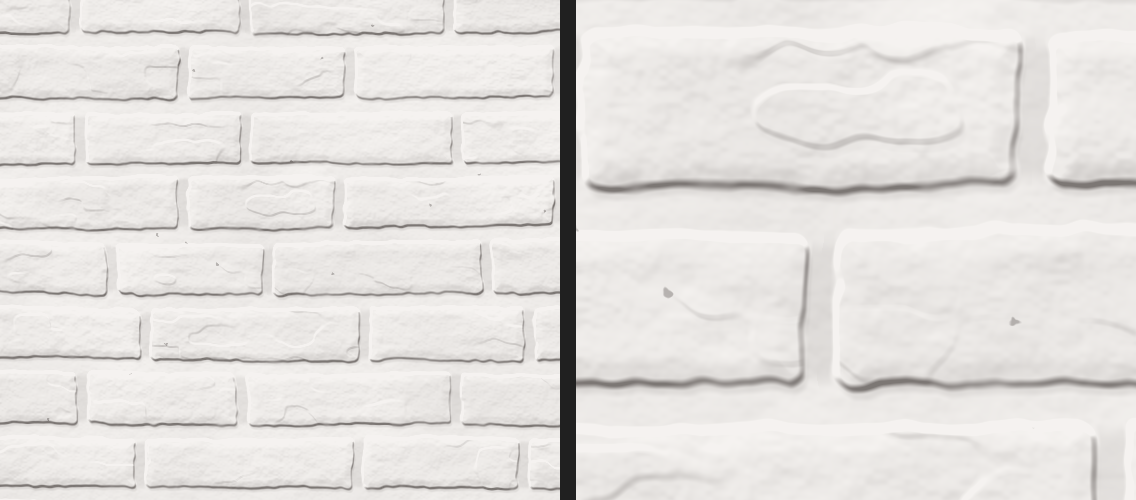
Left: the whole. Right: its middle third, enlarged.
Give the GLSL for this texture, as a WebGL 2 fragment shader.

```glsl
#version 300 es
precision highp float;
// Whitewashed rough brick wall with pale mortar, lit from the upper left.

uniform vec2 u_resolution;
out vec4 fragColor;

const vec2 TO_LIGHT = vec2(-0.36, 0.93);

float hash(vec2 p) {
  return fract(sin(dot(p, vec2(127.1, 311.7))) * 43758.5453);
}

float noise(vec2 p) {
  vec2 i = floor(p), f = fract(p);
  f = f * f * (3.0 - 2.0 * f);
  return mix(mix(hash(i), hash(i + vec2(1, 0)), f.x),
             mix(hash(i + vec2(0, 1)), hash(i + vec2(1, 1)), f.x), f.y);
}

vec2 wobble(vec2 p) {
  return vec2(noise(p), noise(p + 41.3)) - 0.5;
}

// Returns signed distance to the brick, upright joint mask, brick id.
vec3 brick(vec2 p) {
  float firstJoint[8] = float[8](-0.03, 0.146, -0.02, 0.2, 0.328, 0.146, 0.328, 0.133);
  p += 0.006 * wobble(p * 22.0) + 0.004 * wobble(p * 75.0);
  p.y += 0.009 * (noise(p * vec2(4.0, 9.0)) - 0.5);

  // Courses hold alternating short and long bricks.
  float v = (p.y - 0.014) / 0.1163, row = floor(v);
  float x = p.x - firstJoint[(int(row) + 8) % 8];
  float pair = floor(x / 0.67);
  x -= pair * 0.67;
  float middle = 0.29 + 0.04 * (hash(vec2(row, pair + 7.0)) - 0.5);
  float isLong = step(middle, x);
  vec2 span = mix(vec2(0.0, middle), vec2(middle, 0.67), isLong);
  float id = hash(vec2(row + 3.0, pair * 2.0 + isLong));

  vec2 local = vec2(x - 0.5 * (span.x + span.y), (fract(v) - 0.43) * 0.1163);
  vec2 halfSize = vec2(0.5 * (span.y - span.x) - 0.008, 0.0455 + 0.003 * id);
  vec2 q = abs(local) - halfSize + 0.01;
  float d = length(max(q, 0.0)) + min(max(q.x, q.y), 0.0) - 0.01;
  float joint = smoothstep(-0.001, 0.002, abs(local.x) - halfSize.x)
              * smoothstep(0.0, 0.012, halfSize.y - abs(local.y));
  return vec3(d, joint, id);
}

// Plaster grain and broken flakes on top of the brick profile.
float height(vec2 p) {
  float d = brick(p).x;
  float face = smoothstep(0.0, 0.0045, -d);
  float h = face + 0.45 * smoothstep(0.0, 0.018, -d);

  float grain = 0.0, amp = 0.26, freq = 32.0;
  for (int i = 0; i < 4; i++) {
    grain += amp * noise(p * freq * vec2(0.8, 1.1) + float(i) * 17.0);
    amp *= 0.66;
    freq *= 2.05;
  }
  vec2 w = p + 0.012 * wobble(p * 45.0);
  float flake = smoothstep(0.47, 0.54, noise(w * vec2(17.0, 38.0) + 5.0));
  float broken = smoothstep(0.4, 0.75, noise(p * 13.0 + 80.0));
  return h + grain * mix(0.55, 1.0, face) + 0.32 * flake * broken * face;
}

// Sparse dark pinholes.
float pinhole(vec2 p) {
  vec2 cell = floor(p * 16.0);
  vec2 centre = 0.2 + 0.6 * vec2(hash(cell + 2.0), hash(cell + 9.0));
  float r = length(fract(p * 16.0) - centre + 0.06 * wobble(p * 300.0));
  return step(0.94, hash(cell + 31.0)) * smoothstep(0.05, 0.02, r);
}

void main() {
  vec2 p = gl_FragCoord.xy / u_resolution.x;
  vec3 b = brick(p);
  float here = height(p);
  float slope = height(p + TO_LIGHT * 0.002) - height(p - TO_LIGHT * 0.002);
  float overhang = max(height(p + TO_LIGHT * 0.007) - here, 0.0);

  // Tone: uneven paint, shaded slopes, cast shadow, grey upright joints.
  float tone = 0.945 + 0.07 * (noise(p * 9.0) - 0.5);
  tone -= 0.035 * b.z * smoothstep(0.0, 0.01, -b.x);
  tone -= max(slope, 0.0) * mix(0.6, 1.0, noise(p * vec2(14.0, 8.0) + 60.0));
  tone += 0.4 * max(-slope, 0.0);
  tone -= 0.11 * overhang + 0.13 * b.y + 0.5 * pinhole(p);

  vec3 shadowGrey = vec3(0.53, 0.51, 0.50), warmWhite = vec3(0.96, 0.95, 0.94);
  fragColor = vec4(mix(shadowGrey, warmWhite, clamp(tone, -0.1, 1.0)), 1.0);
}
```
